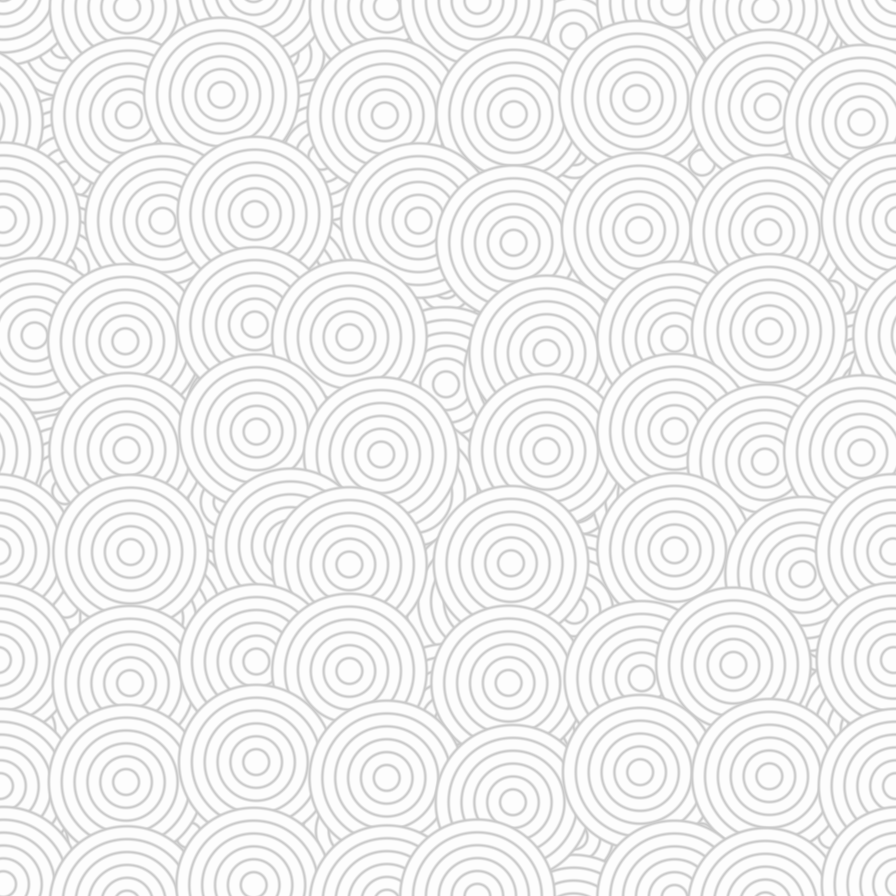
Reproduce this pattern procedurally as a Shadertoy shader.

```glsl
// Overlapping discs of thin grey concentric rings, like loose scales on white.
// Discs sit on a jittered grid and are painted row by row from the top down,
// over a second, half-cell shifted layer that fills the gaps between them.

#define GRID vec2(7.0, 8.0)     // discs per canvas, across and up
#define RING_COUNT 6.0
#define RING_STEP 0.01437       // distance between rings
#define LINE_WIDTH 0.0028
#define SOFTNESS 0.0016         // half width of the blurred line edge
#define COLUMN_DRIFT 0.26       // shift of whole columns, in cells
#define ROW_JITTER 0.22         // vertical shift of single discs, in cells
#define SIDE_STEP 0.27          // occasional sideways shift, in cells
#define SIDE_CHANCE 0.35

const vec3 PAPER = vec3(0.993);
const vec3 INK = vec3(0.785);

// Integer hash: three random values from 0 to 1 for a cell and a layer.
vec3 hash3(vec2 cell, float layer) {
    uvec3 v = uvec3(ivec3(cell, layer) + 64);
    v = v * 1664525u + 1013904223u;
    v.x += v.y * v.z; v.y += v.z * v.x; v.z += v.x * v.y;
    v ^= v >> 16u;
    v.x += v.y * v.z; v.y += v.z * v.x; v.z += v.x * v.y;
    return vec3(v >> 8u) / 16777216.0;
}

// Centre of the disc in a cell, in canvas units; the layout tiles.
vec2 discCentre(vec2 cell, float layer) {
    vec2 tile = mod(cell, GRID);
    vec3 rnd = hash3(tile, layer);
    float drift = hash3(vec2(tile.x, 40.0), layer).x - 0.5;
    float side = rnd.x < SIDE_CHANCE ? sign(rnd.y - 0.5) : 0.2 * (rnd.y - 0.5);
    vec2 shift = vec2(side * SIDE_STEP,
                      drift * COLUMN_DRIFT + (rnd.z - 0.5) * ROW_JITTER);
    return (cell + 0.5 * layer + shift) / GRID;
}

// Lay one ringed disc over the colour below it.
vec3 paintDisc(vec3 below, float r, float soft) {
    float rim = RING_COUNT * RING_STEP;
    float halfLine = 0.5 * LINE_WIDTH;
    float ring = clamp(round(r / RING_STEP), 1.0, RING_COUNT) * RING_STEP;
    float d = abs(min(r, rim) - ring);
    float line = 1.0 - smoothstep(halfLine - soft, halfLine + soft, d);
    float cover = 1.0 - smoothstep(rim + halfLine - soft, rim + halfLine + soft, r);
    return mix(below, mix(PAPER, INK, line), cover);
}

// Paint the nearby discs of one layer, lower and right-hand ones on top.
vec3 paintLayer(vec3 colour, vec2 uv, float layer, float soft) {
    vec2 home = floor(uv * GRID - 0.5 * layer + 0.5);
    for (int row = 2; row >= -2; row--) {
        for (int col = -2; col <= 2; col++) {
            vec2 centre = discCentre(home + vec2(col, row), layer);
            colour = paintDisc(colour, length(uv - centre), soft);
        }
    }
    return colour;
}

void mainImage(out vec4 fragColor, in vec2 fragCoord) {
    vec2 uv = fragCoord / iResolution.y;
    float soft = max(SOFTNESS, 0.7 / iResolution.y);
    vec3 colour = paintLayer(PAPER, uv, 1.0, soft);   // gap fillers
    colour = paintLayer(colour, uv, 0.0, soft);       // main discs
    fragColor = vec4(colour, 1.0);
}
```
